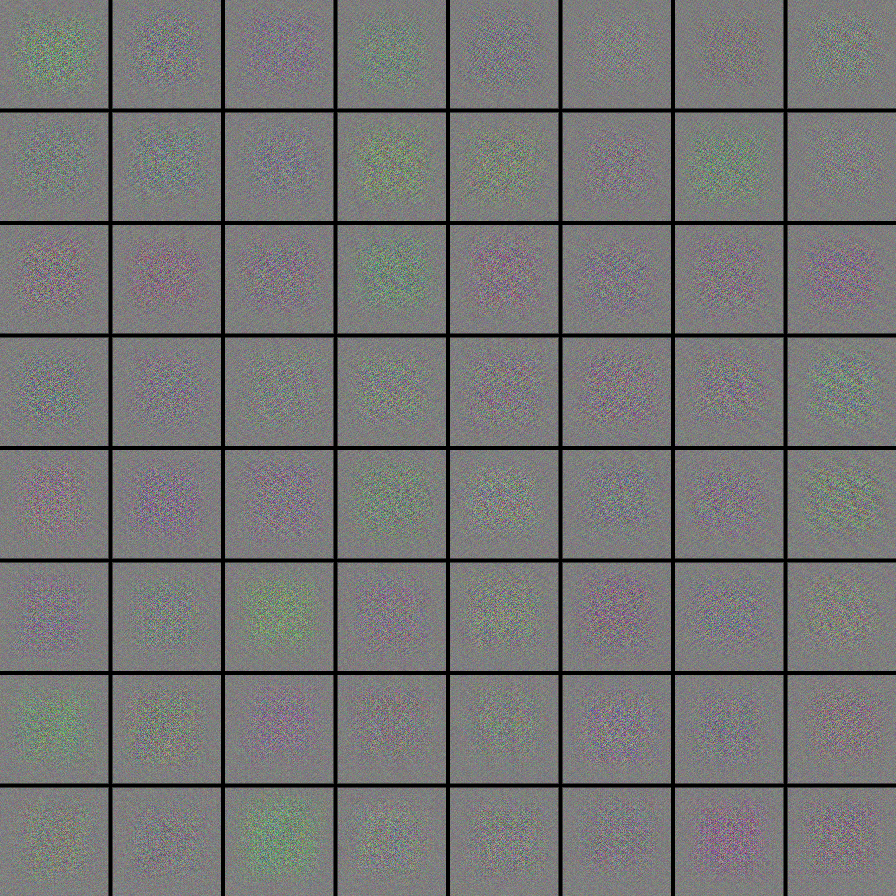
Give the GLSL for this pattern, as a WebGL 2 fragment shader.

```glsl
#version 300 es
precision highp float;
// Eight by eight grey tiles of fine coloured grain, split by thin black lines.

uniform vec2 u_resolution;
out vec4 outColor;

const float TILES = 8.0;
const float GAP = 0.0045;                  // line width
const float PITCH = (1.0 + GAP) / TILES;   // tile plus one line
const float GRAINS = 1152.0;               // grains across the canvas
const vec3 GREY = vec3(0.498, 0.496, 0.496);
const vec3 LINE = vec3(0.0);

float hash(vec2 p) {
  return fract(sin(dot(p, vec2(127.1, 311.7))) * 43758.5453);
}

vec3 hash3(vec2 p) {
  return vec3(hash(p), hash(p + vec2(17.3, 5.9)), hash(p + vec2(41.7, 29.1)));
}

// Smooth value noise in 0..1
float valueNoise(vec2 p) {
  vec2 i = floor(p);
  vec2 f = fract(p);
  f = f * f * (3.0 - 2.0 * f);
  float low = mix(hash(i), hash(i + vec2(1.0, 0.0)), f.x);
  float high = mix(hash(i + vec2(0.0, 1.0)), hash(i + vec2(1.0)), f.x);
  return mix(low, high, f.y);
}

// Bell-shaped colour grain centred on zero
vec3 grain(vec2 cell) {
  return hash3(cell) + hash3(cell + vec2(71.3, 113.9)) - 1.0;
}

// Soft square patch: 1 in the middle, 0 near the tile edge
float patchMask(vec2 p, vec2 centre, vec2 halfSize, float softness) {
  vec2 d = abs(p - centre) - halfSize;
  vec2 m = 1.0 - smoothstep(-softness, softness, d);
  return m.x * m.y;
}

// Tile tint, mostly along the green to magenta axis
vec3 tileTint(vec2 tile) {
  float green = hash(tile + 3.7) + hash(tile + 9.2) - 0.9;
  vec3 other = hash3(tile + 21.4) - 0.5;
  return green * vec3(-0.025, 0.05, -0.025) + other * 0.03;
}

// 1 on the lines between tiles, smoothed over one pixel
float gridLines(vec2 uv, float pixel) {
  vec2 q = mod(uv + 0.5 * GAP, PITCH);
  vec2 d = min(q, PITCH - q) - 0.5 * GAP;
  return 1.0 - smoothstep(-0.5 * pixel, 0.5 * pixel, min(d.x, d.y));
}

void main() {
  vec2 uv = gl_FragCoord.xy / u_resolution;
  float pixel = 1.0 / min(u_resolution.x, u_resolution.y);
  vec2 tile = floor(uv / PITCH);
  vec2 p = mod(uv, PITCH) / (PITCH - GAP);

  // Each patch sits a little off centre, with a ragged edge
  vec2 jitter = hash3(tile + 51.6).xy - 0.5;
  vec2 centre = vec2(0.5, 0.53) + 0.06 * jitter;
  vec2 halfSize = vec2(0.31) + 0.05 * (hash3(tile + 33.8).xy - 0.5);
  float ragged = valueNoise(uv * 110.0) - 0.5;
  float mask = patchMask(p + 0.08 * ragged, centre, halfSize, 0.17);

  // Fine grain, faint outside the patch and strong inside it
  float strength = mix(0.11, 0.25 + 0.05 * hash(tile + 13.1), mask);
  vec3 color = GREY + tileTint(tile) * mask;
  color += grain(floor(uv * GRAINS)) * strength;

  color = mix(color, LINE, gridLines(uv, pixel));
  outColor = vec4(clamp(color, 0.0, 1.0), 1.0);
}
```
